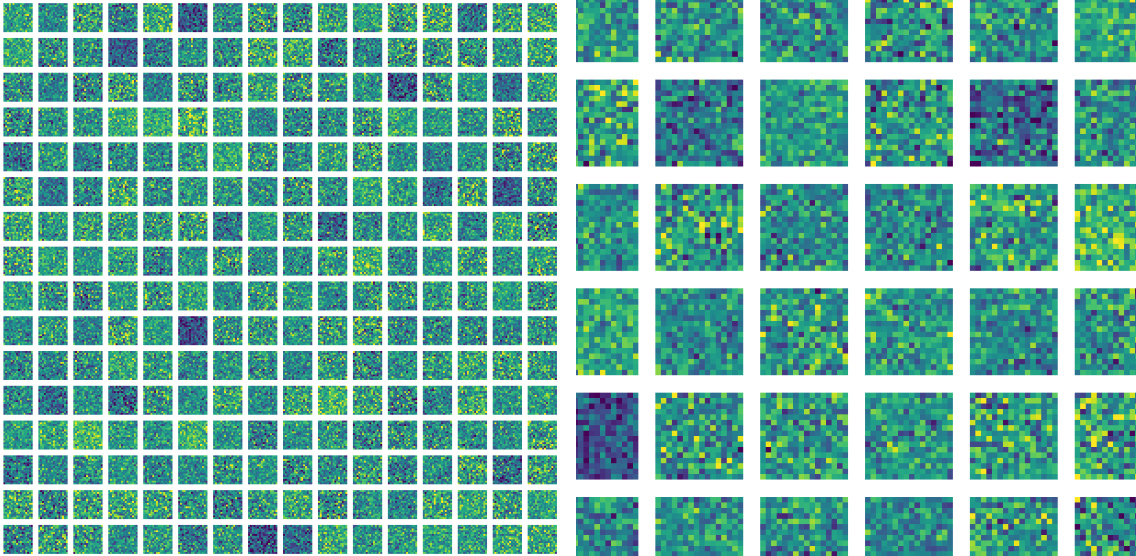
Left, the full canvas; right, a detail of the centre.
This pattern is drawn by a Shadertoy shader. Its source:

```glsl
// A 16 x 16 grid of small square heat maps on white. Every map holds random
// cells of near-normal distribution, each map with its own mean and spread,
// coloured by a purple-teal-yellow ramp. Cell edges are box filtered.

#define PITCH vec2(0.06241, 0.06256)   // tile spacing, share of the canvas
#define TILE vec2(0.0523, 0.0521)      // tile size
#define MARGIN vec2(0.0061, 0.0057)    // left and top margin
#define CELLS 16.0                     // cells along a tile side
#define MEAN 0.52                      // average ramp value
#define MEAN_VARY 0.055                // variation of the mean between tiles
#define SPREAD vec2(0.14, 0.23)        // least and greatest spread in a tile
#define DARK_SHARE 0.045               // share of markedly dark tiles
#define DARK_SHIFT 0.19                // how far those are darkened
#define SOFTNESS 0.75                  // filter width in pixels
#define PAPER vec3(1.0)

// Integer hash of a cell, scaled to 0..1
float hash(vec2 p, uint seed) {
    uvec2 q = uvec2(ivec2(p) + 64);
    uint h = q.x * 1597u + q.y * 51749u + seed * 7919u;
    h = (h ^ (h >> 16)) * 73244475u;
    h = (h ^ (h >> 15)) * 73244475u;
    h ^= h >> 16;
    return float(h & 65535u) / 65535.0;
}

// Four uniform values summed to near-normal noise of unit deviation
float bell(vec2 p, uint seed) {
    float sum = 0.0;
    for (uint i = 0u; i < 4u; i++) sum += hash(p, seed + i);
    return (sum - 2.0) * 1.732;
}

// Polynomial ramp: purple, blue, teal, green, yellow
vec3 ramp(float t) {
    vec3 c = vec3(-5.435, 4.646, 26.312);
    c = c * t + vec3(4.776, -13.745, -65.353);
    c = c * t + vec3(6.228, 14.180, 56.691);
    c = c * t + vec3(-4.634, -5.799, -19.332);
    c = c * t + vec3(-0.331, 0.215, 0.095);
    c = c * t + vec3(0.105, 1.405, 1.385);
    return clamp(c * t + vec3(0.278, 0.005, 0.334), 0.0, 1.0);
}

// Colour of one cell, kept inside its tile
vec3 cellColor(vec2 tile, vec2 cell, float mean, float spread) {
    cell = clamp(cell, 0.0, CELLS - 1.0);
    float value = mean + spread * bell(tile * CELLS + cell, 20u);
    return ramp(clamp(value, 0.0, 1.0));
}

void mainImage(out vec4 fragColor, in vec2 fragCoord) {
    vec2 uv = fragCoord / iResolution.xy;
    uv.y = 1.0 - uv.y;

    // Tile index and position within it
    vec2 grid = (uv - MARGIN) / PITCH;
    vec2 tile = floor(grid + 0.5 * (1.0 - TILE / PITCH));
    vec2 local = uv - MARGIN - tile * PITCH;

    // Character of this tile
    float mean = MEAN + MEAN_VARY * bell(tile, 3u);
    mean -= DARK_SHIFT * step(hash(tile, 9u), DARK_SHARE);
    float spread = mix(SPREAD.x, SPREAD.y, hash(tile, 11u));

    // Blend the four nearest cells across one filter width
    vec2 pos = local / TILE * CELLS - 0.5;
    vec2 cell = floor(pos);
    vec2 width = SOFTNESS * CELLS / (TILE * iResolution.xy);
    vec2 f = clamp((pos - cell - 0.5) / width + 0.5, 0.0, 1.0);
    vec3 low = mix(cellColor(tile, cell, mean, spread),
                   cellColor(tile, cell + vec2(1, 0), mean, spread), f.x);
    vec3 high = mix(cellColor(tile, cell + vec2(0, 1), mean, spread),
                    cellColor(tile, cell + vec2(1, 1), mean, spread), f.x);
    vec3 color = mix(low, high, f.y);

    // Tile outline with smooth pixel coverage
    vec2 inside = 0.5 * TILE - abs(local - 0.5 * TILE);
    vec2 cover = clamp(inside * iResolution.xy + 0.5, 0.0, 1.0);
    fragColor = vec4(mix(PAPER, color, cover.x * cover.y), 1.0);
}
```
